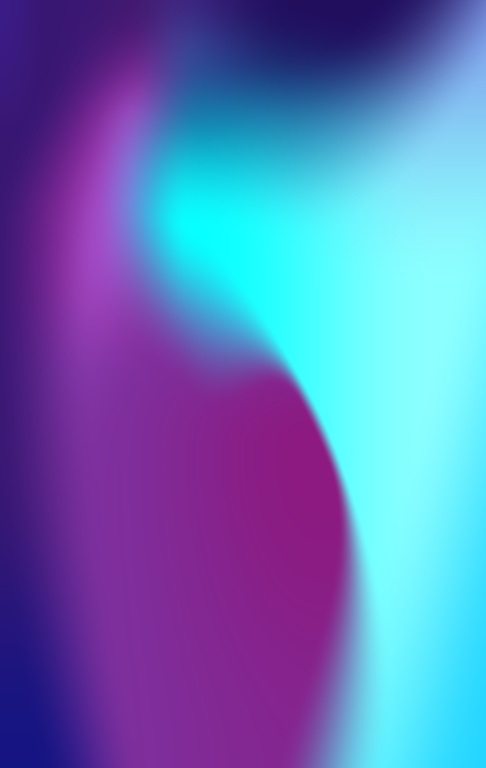
Give the GLSL for this background, as a WebGL 1 fragment shader.

```glsl
precision highp float;
// Soft abstract gradient: a violet dome on the left meets a flood of cyan light
// under a navy sky. Each region is a colour ramp, and they are joined by masks
// whose softness varies, so the dome edge is crisp at the right and hazy elsewhere.

uniform vec2 u_resolution;

// Falling counterpart of smoothstep: 1 below a, 0 above b.
float fall(float a, float b, float v) {
  return 1.0 - smoothstep(a, b, v);
}

// Violet dome with an indigo left rim, a magenta core and an orchid glow.
vec3 domeColor(vec2 p) {
  vec3 rim = mix(vec3(0.22, 0.09, 0.45), vec3(0.08, 0.08, 0.51), fall(0.0, 0.4, p.y));
  rim = mix(rim, vec3(0.23, 0.11, 0.53), fall(0.0, 0.1, p.x) * smoothstep(0.8, 1.0, p.y));

  vec3 body = vec3(0.49, 0.19, 0.62);
  float core = smoothstep(0.15, 0.66, p.x) * fall(0.42, 0.62, p.y);
  body = mix(body, vec3(0.55, 0.10, 0.50), core * mix(0.5, 1.0, smoothstep(0.0, 0.4, p.y)));

  float upper = smoothstep(0.5, 0.66, p.y);
  body = mix(body, vec3(0.58, 0.16, 0.61), upper);
  vec2 q = vec2(p.x - 0.23 - 0.35 * (p.y - 0.7), p.y - 0.73) / vec2(0.09, 0.17);
  body = mix(body, vec3(0.64, 0.33, 0.82), 0.9 * exp(-dot(q, q)));
  body = mix(body, vec3(0.27, 0.10, 0.44), smoothstep(0.84, 1.0, p.y));

  float rimX = 0.08 + 0.3 * (p.y - 0.6) * (p.y - 0.6) + 0.1 * smoothstep(0.7, 0.95, p.y);
  return mix(rim, body, smoothstep(rimX - 0.11, rimX + 0.11, p.x));
}

// Navy sky with a teal lower fringe and a paler left side.
vec3 skyColor(vec2 p) {
  float height = p.y + 0.15 * (p.x - 0.55);
  vec3 sky = mix(vec3(0.10, 0.32, 0.56), vec3(0.13, 0.06, 0.37), smoothstep(0.83, 1.0, height));
  return sky + vec3(0.12, 0.09, 0.14) * fall(0.33, 0.6, p.x) * smoothstep(0.82, 0.96, p.y);
}

// Cyan light: pale aqua to the right, azure at the foot, periwinkle at the top.
vec3 lightColor(vec2 p) {
  vec3 light = mix(vec3(0.03, 1.0, 1.0), vec3(0.55, 1.0, 1.0), smoothstep(0.4, 0.9, p.x));
  float foot = smoothstep(0.8, 1.15, p.x + 0.45 * (0.35 - p.y));
  light = mix(light, vec3(0.15, 0.84, 1.0), foot);
  float top = smoothstep(0.62, 1.05, p.y) * smoothstep(0.45, 0.9, p.x);
  return mix(light, vec3(0.50, 0.60, 0.92), top);
}

// Coverage of the light, bounded by the dome, the sky and a left fade.
float lightMask(vec2 p) {
  float d = 0.6 * (length((p - vec2(0.1, 0.14)) / vec2(0.66, 0.57)) - 1.0);
  float haze = fall(0.4, 0.62, p.x) * smoothstep(0.3, 0.5, p.y);
  float base = fall(0.0, 0.4, p.y);
  float inner = 0.012 + 0.14 * max(haze, base);
  float outer = 0.012 + 0.04 * max(haze, base);
  float outsideDome = smoothstep(-inner, outer, d);

  float bend = max(p.x - 0.58, 0.0);
  float skyline = 0.81 + 1.35 * bend * bend;
  float blur = 0.08 + 0.07 * p.x;
  float belowSky = fall(skyline - blur, skyline + blur, p.y);

  return outsideDome * belowSky * smoothstep(0.19, 0.39, p.x);
}

void main() {
  vec2 p = gl_FragCoord.xy / u_resolution;
  float skyMask = smoothstep(0.26, 0.42, p.x) * smoothstep(0.65, 0.8, p.y);
  vec3 color = mix(domeColor(p), skyColor(p), skyMask);
  color = mix(color, lightColor(p), lightMask(p));
  gl_FragColor = vec4(color, 1.0);
}
```
